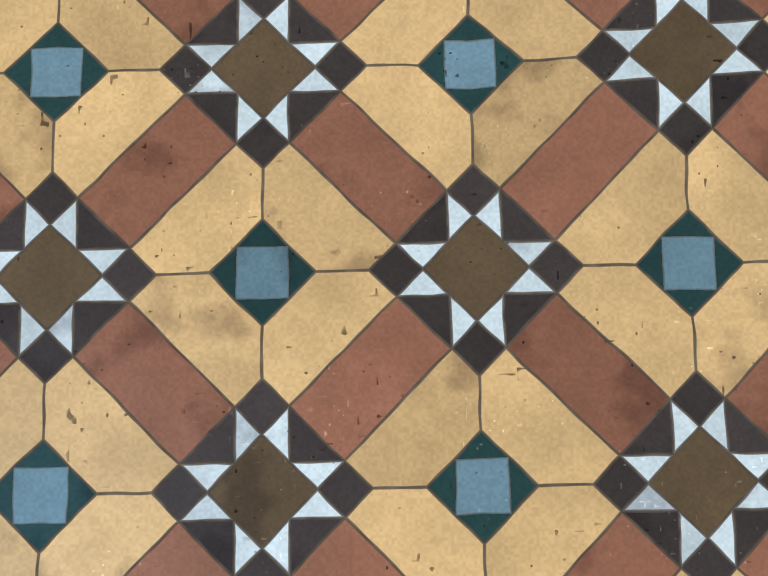
A Shadertoy shader for this pattern:

```glsl
// Victorian geometric floor: eight-pointed stars and small blue insets alternate
// on a square grid, with terracotta strips on the diagonals and cream hexagons.
// Folded diagonal coordinates classify each tile; hashed noise adds tone and wear.

#define CENTRE vec2(0.8264, 0.5347)
#define GRID_STEP vec2(0.3707, 0.3663)
#define JOINT_WIDTH 0.011
#define WEAR 1.0
#define CREAM vec3(0.81, 0.69, 0.50)
#define TERRACOTTA vec3(0.55, 0.385, 0.315)
#define CHARCOAL vec3(0.255, 0.235, 0.235)
#define OLIVE vec3(0.37, 0.315, 0.245)
#define WHITE vec3(0.78, 0.85, 0.885)
#define GREEN vec3(0.16, 0.265, 0.27)
#define BLUE vec3(0.41, 0.535, 0.60)
#define JOINT vec3(0.33, 0.305, 0.28)

float hash(vec2 p) {
    vec3 h = fract(p.xyx * 0.1031);
    h += dot(h, h.yzx + 33.33);
    return fract((h.x + h.y) * h.z);
}

float noise(vec2 p) {
    vec2 i = floor(p), f = fract(p);
    f = f * f * (3.0 - 2.0 * f);
    return mix(mix(hash(i), hash(i + vec2(1, 0)), f.x),
               mix(hash(i + vec2(0, 1)), hash(i + vec2(1, 1)), f.x), f.y);
}

float fbm(vec2 p) {
    float sum = 0.0, gain = 0.5;
    for (int k = 0; k < 4; k++) {
        sum += gain * noise(p);
        p = mat2(1.6, 1.2, -1.2, 1.6) * p + 17.3;
        gain *= 0.5;
    }
    return sum / 0.9375;
}

// Canvas position to grid units, with slight tilt, perspective and uneven laying
vec2 toGrid(vec2 p) {
    vec2 d = (p - CENTRE) * vec2(1, -1) / GRID_STEP;
    vec2 g = vec2(d.x - 0.031 * d.y, d.y + 0.02 * d.x) / (1.0 + 0.034 * d.y);
    return g + vec2(-0.035, 0.043) * max(g.x, 0.0) * max(-g.y, 0.0);
}

// Base colour of the tile at g; edge is the distance to its nearest joint
vec3 tileAt(vec2 g, out float edge, out vec2 id) {
    vec2 diag = vec2(g.x + g.y, g.x - g.y);
    vec2 cell = round(diag * 0.5);
    vec2 s = diag - 2.0 * cell, q = abs(s);
    float major = max(q.x, q.y), minor = min(q.x, q.y);
    vec2 side = sign(s) * (q.x > q.y ? vec2(2, 1) : vec2(1, 2));
    id = cell * 16.0;

    // Star block
    if (major < 0.25) { edge = 0.25 - major; return OLIVE; }
    if (major < 0.5) {
        edge = min(major - 0.25, 0.5 - major);
        if (minor > 0.25) {
            edge = min(edge, minor - 0.25);
            id += sign(s) * 5.0;
            return CHARCOAL;
        }
        float ray = minor - major + 0.25;
        edge = min(edge, min(abs(ray) * 0.707, 0.25 - minor));
        id += ray > 0.0 ? side : sign(s) * step(q.yx, q) * 4.0;
        return ray > 0.0 ? WHITE : CHARCOAL;
    }

    // Diagonal strip
    if (minor < 0.25) {
        edge = min(major - 0.5, 0.25 - minor);
        id = round(diag) + 71.0;
        return TERRACOTTA;
    }

    // Blue square set in a green diamond
    vec2 inset = 2.0 * floor(diag * 0.5) + 1.0;
    id = inset * 7.0 + 130.0;
    if (minor > 0.75) {
        float square = (2.0 - q.x - q.y - 0.25) * 0.707;
        edge = square < 0.0 ? 0.006 - 0.5 * square : minor - 0.75;
        return square < 0.0 ? BLUE : GREEN;
    }

    // Cream hexagon
    vec2 axis = abs(g - round(g)) * 1.414;
    edge = min(min(axis.x, axis.y), min(min(minor - 0.25, major - 0.5), 0.75 - minor));
    id += floor(g) * 3.0;
    return CREAM;
}

vec3 floorColour(vec2 p) {
    vec2 g = toGrid(p), id;
    float edge;
    g += 0.008 * (vec2(noise(g * 9.0), noise(g * 9.0 + 41.0)) - 0.5);
    vec3 col = tileAt(g, edge, id);

    // Tone per tile, broad stains, fine grain
    float tone = hash(id + 200.0);
    float cloud = fbm(g * 4.0 + tone * 60.0);
    col *= 1.0 + WEAR * (0.13 * (tone - 0.5) + 0.22 * (cloud - 0.5));
    col *= 1.0 + WEAR * 0.09 * (noise(g * 75.0) - 0.5);
    float stain = smoothstep(0.5, 0.8, cloud) * step(0.5, hash(id + 311.0));
    col = mix(col, col * vec3(0.76, 0.75, 0.76), WEAR * stain);

    // Dark pits, pale scuffs and a cool sheen at the lower left
    col *= 1.0 - 0.45 * WEAR * smoothstep(0.89, 0.96, noise(g * 34.0 + 9.0)) * smoothstep(0.5, 0.7, cloud);
    col += 0.16 * WEAR * smoothstep(0.88, 0.97, noise(g * 48.0)) * smoothstep(0.56, 0.72, fbm(g * 3.0 + 80.0));
    col += vec3(0.035, 0.05, 0.07) * smoothstep(0.8, 0.0, length(p));

    // Joints, worn unevenly
    float width = JOINT_WIDTH * (0.8 + 0.4 * noise(g * 14.0));
    float joint = 1.0 - smoothstep(width * 0.45, width * 1.25, edge);
    return mix(col, JOINT * (0.85 + 0.3 * noise(g * 22.0)), joint * 0.85);
}

void mainImage(out vec4 fragColor, in vec2 fragCoord) {
    vec3 col = vec3(0);
    for (int k = 0; k < 4; k++) {
        vec2 offset = vec2(k % 2, k / 2) * 0.5 - 0.25;
        col += floorColour((fragCoord + offset) / iResolution.y);
    }
    fragColor = vec4(col * 0.25, 1.0);
}
```
